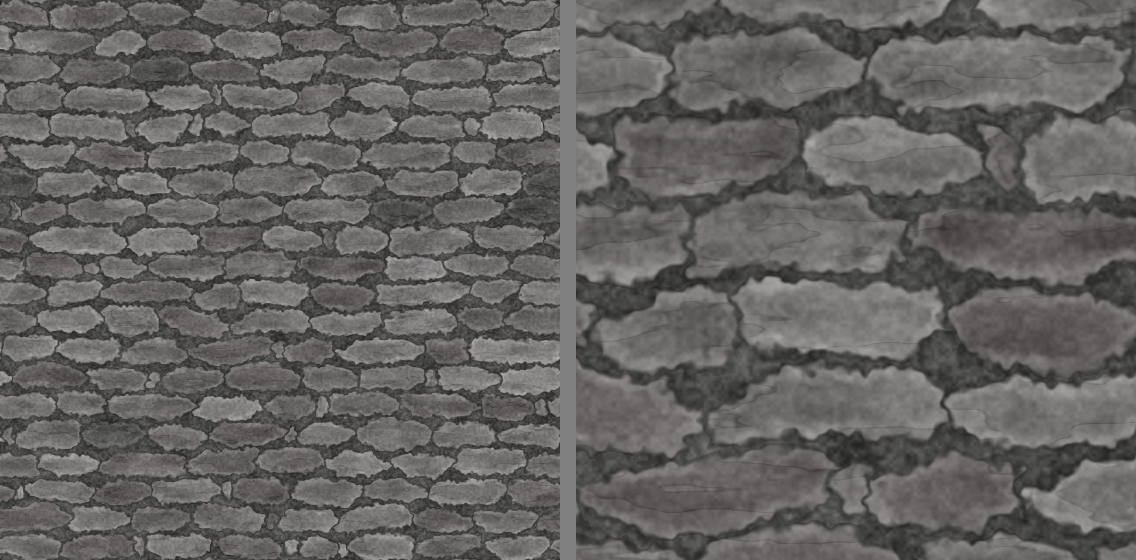
Left, the full canvas; right, a detail of the centre.
Give the GLSL for this texture, as a three.js fragment shader.

```glsl
varying vec2 vUv;

const vec2 GRID = vec2(8.0, 20.0);        // stones across, rows down
const float ASPECT = 2.5;                 // cell width in row heights
const float JOINT_JITTER = 0.38;
const float GAP = 0.045;
const float ROW_WAVE = 0.34;
const float EDGE_ROUGHNESS = 0.15;
const float EDGE_SOFTNESS = 0.045;
const float CORNER_RADIUS = 0.18;
const float FILLER_SHARE = 0.12;
const float FILLER_ROOM = 0.2;
const float DARK_SHARE = 0.025;
const float RIM_LIGHT = 0.075;
const float GRAIN = 0.13;
const vec3 MORTAR = vec3(0.285, 0.287, 0.282);
const vec3 STONE_DARK = vec3(0.365, 0.353, 0.348);
const vec3 STONE_LIGHT = vec3(0.490, 0.482, 0.480);

float hash(vec2 p) {
  vec3 q = fract(p.xyx * 0.1031);
  q += dot(q, q.yzx + 33.33);
  return fract((q.x + q.y) * q.z);
}

// Value noise that wraps after the given number of cells
float noise(vec2 uv, vec2 cells) {
  vec2 p = uv * cells;
  vec2 i = floor(p);
  vec2 f = fract(p);
  f = f * f * (3.0 - 2.0 * f);
  vec2 a = mod(i, cells);
  vec2 b = mod(i + 1.0, cells);
  return mix(mix(hash(a), hash(vec2(b.x, a.y)), f.x),
             mix(hash(vec2(a.x, b.y)), hash(b), f.x), f.y);
}

float fbm(vec2 uv, vec2 cells) {
  float sum = 0.0;
  float weight = 0.533;
  for (int k = 0; k < 4; k++) {
    sum += weight * noise(uv, cells);
    cells *= 2.0;
    weight *= 0.5;
  }
  return sum;
}

vec2 wrapId(float index, float row) {
  return vec2(mod(index, GRID.x), row);
}

float jointX(float index, float row) {
  return index + JOINT_JITTER * (hash(wrapId(index, row) + 17.0) - 0.5);
}

float hasFiller(float index, float row) {
  return step(hash(wrapId(index, row) + 43.0), FILLER_SHARE);
}

// Rounded box with sloping corner cuts
float stoneDistance(vec2 d, vec2 halfSize, float cut) {
  vec2 e = abs(d) - halfSize;
  vec2 r = e + CORNER_RADIUS;
  float box = length(max(r, 0.0)) + min(max(r.x, r.y), 0.0) - CORNER_RADIUS;
  return max(box, dot(e, vec2(0.48, 0.877)) + cut);
}

void main() {
  // Wavy rows and ragged edges
  vec2 rough = vec2(noise(vUv, vec2(70.0, 90.0)), noise(vUv + 0.37, vec2(70.0, 90.0))) - 0.5;
  rough += 0.8 * (vec2(noise(vUv, vec2(190.0)), noise(vUv + 0.61, vec2(190.0))) - 0.5);
  vec2 p = vUv * GRID + EDGE_ROUGHNESS * rough / vec2(ASPECT, 1.0);
  p.y += ROW_WAVE * (noise(vUv, vec2(13.0, 11.0)) - 0.5);
  p.x += 0.16 * (noise(vUv, vec2(16.0, 40.0)) - 0.5);

  // Stone cell between two jittered joints
  float row = mod(floor(p.y), GRID.y);
  float x = p.x - 0.5 * mod(row, 2.0) - 0.4 * hash(vec2(row, 71.0));
  float y = fract(p.y) - 0.5;
  float i = floor(x);
  if (x < jointX(i, row)) i -= 1.0;
  else if (x > jointX(i + 1.0, row)) i += 1.0;
  vec2 id = wrapId(i, row);
  float seed = hash(id + 5.0);
  float left = jointX(i, row) * ASPECT + GAP + FILLER_ROOM * hasFiller(i, row);
  float right = jointX(i + 1.0, row) * ASPECT - GAP - FILLER_ROOM * hasFiller(i + 1.0, row);
  vec2 d = vec2(x * ASPECT - 0.5 * (left + right), y);
  d.y += 0.05 * (seed - 0.5) * d.x;
  float cut = mix(0.08, 0.34, hash(id * 2.0 + step(0.0, d) + 90.0));
  vec2 halfSize = vec2(0.5 * (right - left), 0.5 - GAP - 0.06 * hash(id + 29.0));
  float dist = stoneDistance(d, halfSize, cut);

  // Small upright stones in some joints
  float nearest = x * ASPECT < 0.5 * (left + right) ? i : i + 1.0;
  float fillSeed = hash(wrapId(nearest, row) + 61.0);
  vec2 f = vec2((x - jointX(nearest, row)) * ASPECT, y);
  f.x += 0.4 * (fillSeed - 0.5) * f.y;
  float filler = stoneDistance(f, vec2(0.16, mix(0.2, 0.4, fillSeed)), 0.06);
  if (hasFiller(nearest, row) > 0.5 && filler < dist) {
    dist = filler;
    seed = fillSeed;
  }

  // Layered stone face with cracked ledges and a worn pale rim
  float grain = noise(vUv, vec2(256.0)) + 0.6 * noise(vUv, vec2(480.0)) - 0.8;
  float layers = fbm(vUv + seed, vec2(22.0, 56.0));
  float ledge = fbm(vUv + seed * 3.7, vec2(12.0, 44.0));
  float crack = 1.0 - smoothstep(0.0, 0.025, abs(ledge - 0.5));
  float rim = smoothstep(-0.2, -0.07, dist) * (0.4 + 1.2 * noise(vUv, vec2(110.0)));
  vec3 stone = mix(STONE_DARK, STONE_LIGHT, hash(id + seed * 31.0));
  stone = mix(stone, MORTAR, 0.85 * step(hash(id + 131.0), DARK_SHARE));
  stone += 0.22 * (layers - 0.5) + 0.035 * smoothstep(0.47, 0.53, ledge) - 0.015;
  stone += RIM_LIGHT * rim - 0.06 * crack + GRAIN * 0.6 * grain;

  // Gritty mortar, darkest beside the stones
  vec3 mortar = MORTAR + 0.18 * (fbm(vUv, vec2(40.0)) - 0.5) + GRAIN * grain;
  mortar *= mix(0.78, 1.05, smoothstep(0.0, 0.16, dist));

  gl_FragColor = vec4(mix(stone, mortar, smoothstep(-EDGE_SOFTNESS, EDGE_SOFTNESS, dist)), 1.0);
}
```
